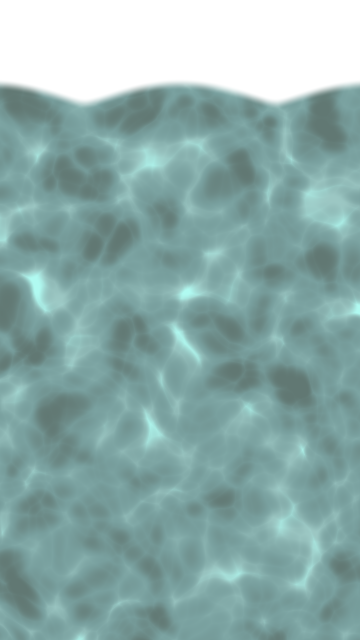
This texture is drawn by a WebGL 2 fragment shader. Its source:

```glsl
#version 300 es
precision highp float;

uniform vec2 u_resolution;
out vec4 outColor;

const float PI = 3.14159265;
const vec3 DEEP = vec3(0.38, 0.47, 0.45);
const vec3 TEAL = vec3(0.47, 0.625, 0.62);
const vec3 PALE = vec3(0.61, 0.78, 0.765);
const vec3 GLINT = vec3(0.08, 0.20, 0.18);

vec3 hash3(vec2 p) {
  vec3 q = fract(p.xyx * vec3(0.1031, 0.1030, 0.0973));
  q += dot(q, q.yxz + 33.33);
  return fract((q.xxy + q.yzz) * q.zyx);
}

vec2 noise2(vec2 p) {
  vec2 cell = floor(p);
  vec2 f = fract(p);
  f = f * f * (3.0 - 2.0 * f);
  vec2 low = mix(hash3(cell).xy, hash3(cell + vec2(1.0, 0.0)).xy, f.x);
  vec2 high = mix(hash3(cell + vec2(0.0, 1.0)).xy, hash3(cell + 1.0).xy, f.x);
  return mix(low, high, f.y);
}

// Weighted squared distance to the nearest cell: dark bowls, bright creases
float bowls(vec2 p, float depthSpread) {
  vec2 cell = floor(p);
  float nearest = 4.0;
  for (int y = -1; y <= 1; y++) {
    for (int x = -1; x <= 1; x++) {
      vec2 id = cell + vec2(x, y);
      vec3 rnd = hash3(id + 100.0);
      vec2 d = id + rnd.xy - p;
      nearest = min(nearest, dot(d, d) + depthSpread * rnd.z);
    }
  }
  return nearest;
}

mat2 rotation(float angle) {
  float c = cos(angle), s = sin(angle);
  return mat2(c, s, -s, c);
}

// Layered bowls; x is the total light, y the overlap of bright creases
vec2 waterLight(vec2 p) {
  float light = 0.0, overlap = 1.0, weight = 0.36, scale = 5.2;
  for (int i = 0; i < 4; i++) {
    float layer = float(i);
    vec2 q = rotation(layer * 1.13) * p * scale + layer * 17.3;
    float b = bowls(q, 0.32);
    light += weight * b;
    if (i < 3) overlap *= b * 2.2;
    weight *= 0.74;
    scale *= 1.52;
  }
  return vec2(light, overlap);
}

vec3 waterColor(vec2 light) {
  vec3 color = mix(DEEP, TEAL, smoothstep(0.14, 0.38, light.x));
  color = mix(color, PALE, smoothstep(0.34, 0.62, light.x));
  return color + GLINT * smoothstep(1.0, 4.0, light.y);
}

// Rounded crests meeting in narrow troughs
float waveTop(float x) {
  float s = sin(PI * (x - 0.236) / 0.53);
  return 1.484 + 0.061 * sqrt(s * s + 0.015);
}

void main() {
  vec2 p = gl_FragCoord.xy / u_resolution.x;
  p.y *= 1.7778 * u_resolution.x / u_resolution.y;

  // Gentle bending of the cells
  vec2 bend = 0.07 * (noise2(p * 6.0) - 0.5) + 0.025 * (noise2(p * 17.0) - 0.5);
  vec3 water = waterColor(waterLight(p + bend));

  // Soft surface against white
  float cover = 1.0 - smoothstep(-0.018, 0.014, p.y - waveTop(p.x));
  outColor = vec4(mix(vec3(1.0), water, cover), 1.0);
}
```
